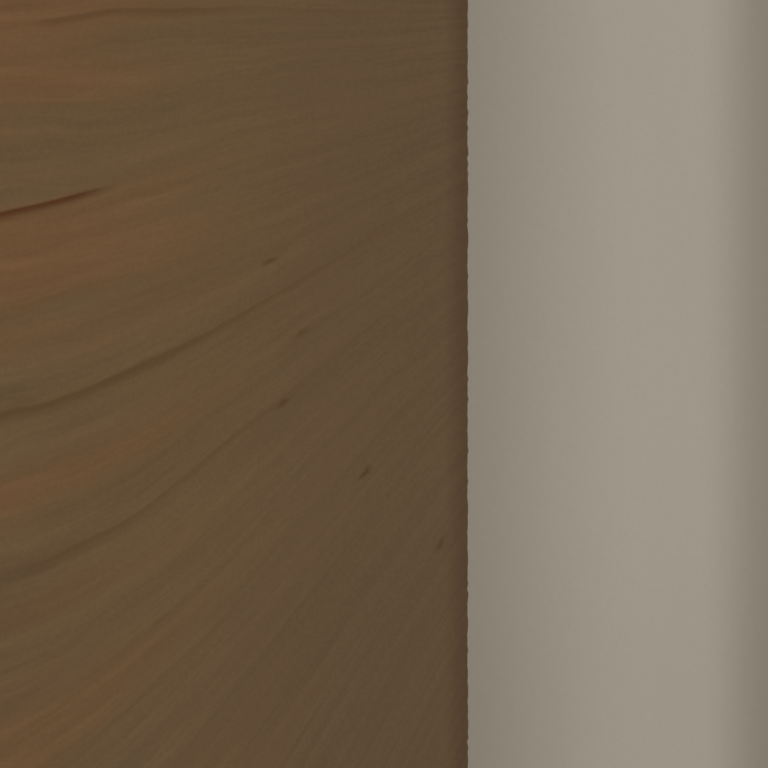
This texture is drawn by a WebGL 2 fragment shader. Its source:

```glsl
#version 300 es
precision highp float;
// Dim wooden board with fanning grain, beside a softly lit pale rounded wall.
uniform vec2 u_resolution;
out vec4 outColor;

const float BOARD_EDGE = 0.609;
const vec3 WOOD_BASE = vec3(0.388, 0.309, 0.217);
const vec3 WOOD_WARM = vec3(0.420, 0.312, 0.208);
const vec3 WOOD_SHADE = vec3(0.366, 0.290, 0.212);
const vec3 VEIN_COLOR = vec3(0.285, 0.195, 0.120);
const vec3 CRACK_COLOR = vec3(0.270, 0.130, 0.070);
const vec3 WALL_LIGHT = vec3(0.624, 0.592, 0.538);
const vec3 WALL_DARK = vec3(0.510, 0.480, 0.425);
const vec2 GRAIN_BEND = vec2(0.5, 1.4);        // linear and quadratic fanning
const vec3 VEIN_LEVELS = vec3(0.022, 0.547, 0.755);
const vec3 VEIN_STRENGTH = vec3(0.32, 0.38, 0.25);
const float CRACK_LEVEL = 0.280;
const int KNOT_COUNT = 5;
const vec2 KNOT_START = vec2(0.352, 0.659);
const float KNOT_DROP = 0.0917;

float hash(vec2 p) {
  vec3 q = fract(vec3(p.xyx) * 0.1031);
  q += dot(q, q.yzx + 33.33);
  return fract((q.x + q.y) * q.z);
}

float noise(vec2 p) {
  vec2 i = floor(p), f = fract(p);
  f = f * f * (3.0 - 2.0 * f);
  return mix(mix(hash(i), hash(i + vec2(1, 0)), f.x),
             mix(hash(i + vec2(0, 1)), hash(i + vec2(1, 1)), f.x), f.y);
}

float fbm(vec2 p) {
  float sum = 0.0, weight = 0.5;
  for (int i = 0; i < 4; i++) {
    sum += weight * noise(p);
    p = p * 2.03 + 17.0;
    weight *= 0.5;
  }
  return sum;
}

// Thin dark line with a soft fade on its lower side
float vein(float offset, float width) {
  float fade = offset > 0.0 ? 3.0 : 1.0;
  return exp(-pow(offset / (width * fade), 2.0));
}

// Small elongated marks, strung down the board along the grain
float knots(vec2 uv) {
  float mark = 0.0;
  for (int i = 0; i < KNOT_COUNT; i++) {
    float n = float(i);
    vec2 center = KNOT_START + vec2(0.0125 * n * n + 0.035 * sin(2.2 * n), -KNOT_DROP * n);
    float slope = (1.0 - center.y) * (GRAIN_BEND.x + 2.0 * GRAIN_BEND.y * center.x);
    vec2 along = normalize(vec2(1.0, slope));
    vec2 d = uv - center;
    d = vec2(dot(d, along), dot(d, vec2(-along.y, along.x)));
    d.y += 0.004 * (noise(uv * 130.0) - 0.5);
    mark += exp(-dot(d * d, vec2(9000.0, 90000.0))) * mix(0.35, 0.6, hash(vec2(n, 4.0)));
  }
  return mark;
}

vec3 wood(vec2 uv) {
  // Grain lines are level sets of this fanned coordinate
  float across = (1.0 - uv.y) * exp(GRAIN_BEND.x * uv.x + GRAIN_BEND.y * uv.x * uv.x);
  float wobble = fbm(vec2(uv.x * 6.0, across * 5.0)) - 0.47;
  float level = across + 0.035 * wobble;
  float leftness = 1.0 - smoothstep(0.0, 0.5, uv.x);

  // Broad colour bands and shading
  float band = fbm(vec2(uv.x * 1.5, level * 9.0 + 3.0));
  vec3 color = mix(WOOD_BASE, WOOD_WARM, leftness * smoothstep(0.32, 0.65, band));
  float shade = 0.8 * smoothstep(0.18, 0.6, uv.x) + 0.35 * smoothstep(0.5, 0.0, uv.y);
  color = mix(color, WOOD_SHADE, min(shade, 1.0));

  // Fine streaks and pores
  float streak = fbm(vec2(uv.x * 5.0, level * 65.0)) - 0.47;
  float fiber = noise(vec2(uv.x * 28.0, level * 260.0)) - 0.5;
  color *= 1.0 + streak * mix(0.07, 0.14, leftness) + fiber * 0.025;
  color *= 1.0 + 0.035 * (noise(uv * 300.0) - 0.5);

  // Main veins, broken up along their length
  for (int i = 0; i < 3; i++) {
    float presence = smoothstep(0.25, 0.65, noise(vec2(uv.x * 9.0, float(i) * 7.0)));
    float fade = mix(0.25, 1.0, 1.0 - smoothstep(0.15, 0.55, uv.x));
    float line = vein(level - VEIN_LEVELS[i], 0.0035);
    color = mix(color, VEIN_COLOR, line * VEIN_STRENGTH[i] * mix(0.4, 1.0, presence) * fade);
  }

  // Reddish crack tapering in from the left, then the knots
  float crackFade = 1.0 - smoothstep(0.09, 0.16, uv.x);
  float crack = vein(across - CRACK_LEVEL + 0.006 * wobble + 0.09 * uv.x, 0.0025);
  color = mix(color, CRACK_COLOR, 0.6 * crack * crackFade);
  color = mix(color, VEIN_COLOR, min(knots(uv), 0.8));

  // Contact shadow beside the wall
  return color * (1.0 - 0.13 * smoothstep(0.035, 0.0, BOARD_EDGE - uv.x));
}

vec3 wall(vec2 uv) {
  float rise = smoothstep(BOARD_EDGE - 0.10, 0.84, uv.x);
  float fall = smoothstep(0.91, 1.01, uv.x);
  float light = rise * (1.0 - 0.85 * fall);
  light -= 0.12 * smoothstep(0.4, 0.0, uv.y);
  light += 0.05 * (fbm(vec2(uv.x * 25.0, uv.y * 3.0)) - 0.47);
  vec3 color = mix(WALL_DARK, WALL_LIGHT, light);
  return color * (1.0 + 0.012 * (noise(uv * 280.0) - 0.5));
}

void main() {
  vec2 uv = gl_FragCoord.xy / u_resolution;
  float pixel = 1.0 / u_resolution.x;
  float edge = BOARD_EDGE + 0.0015 * (noise(vec2(3.0, uv.y * 150.0)) - 0.5);
  float side = smoothstep(edge - pixel, edge + pixel, uv.x);
  outColor = vec4(mix(wood(uv), wall(uv), side), 1.0);
}
```
